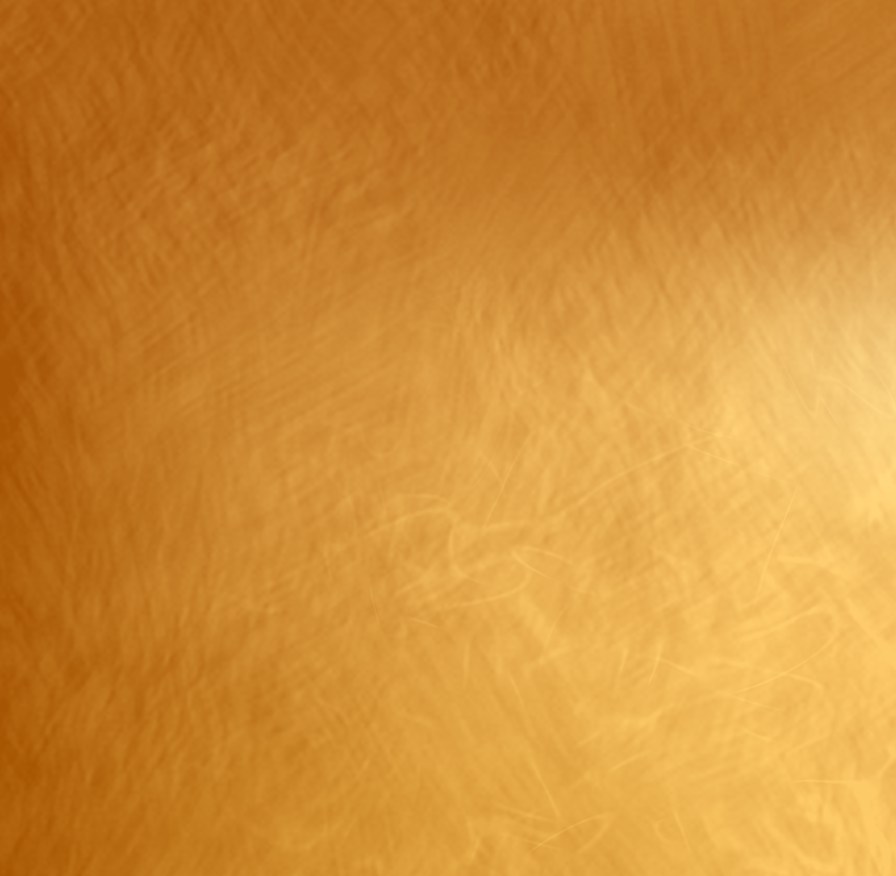
Reproduce this texture procedurally as a Shadertoy shader.

```glsl
#define DARK vec3(0.675, 0.365, 0.04)
#define LIGHT vec3(0.965, 0.755, 0.385)
#define GLOW_TINT vec3(0.03, 0.09, 0.13)
#define GLOW_POS vec2(1.03, 0.57)
#define MOTTLE 0.13
#define FIBRE 0.10
#define VEIN 0.10
#define GRAIN 0.05

float hash(vec2 p) {
    return fract(sin(dot(p, vec2(127.1, 311.7))) * 43758.5453);
}

float noise(vec2 p) {
    vec2 i = floor(p), f = fract(p);
    f = f * f * (3.0 - 2.0 * f);
    return mix(mix(hash(i), hash(i + vec2(1, 0)), f.x),
               mix(hash(i + vec2(0, 1)), hash(i + vec2(1, 1)), f.x), f.y);
}

float fbm(vec2 p) {
    float sum = 0.0, amp = 0.5;
    for (int i = 0; i < 5; i++) {
        sum += amp * noise(p);
        p = mat2(1.6, 1.2, -1.2, 1.6) * p + 7.3;
        amp *= 0.5;
    }
    return sum;
}

vec2 rotate(vec2 p, float a) {
    float c = cos(a), s = sin(a);
    return vec2(c * p.x + s * p.y, c * p.y - s * p.x);
}

// Soft elliptical spot
float spot(vec2 uv, vec2 center, vec2 radius) {
    vec2 d = (uv - center) / radius;
    return exp(-dot(d, d));
}

// Broad light: dark left and top, bright lower right
float lighting(vec2 uv) {
    float lower = 1.0 - pow(max(1.0 - uv.x, 0.0), 1.7);
    float upper = 0.05 + 0.25 * uv.x;
    float t = mix(lower, upper, smoothstep(0.45, 1.0, uv.y));
    t -= 0.13 * spot(uv, vec2(0.77, 0.82), vec2(0.20, 0.13));
    t -= 0.09 * spot(uv, vec2(0.27, 0.15), vec2(0.14, 0.12));
    t -= 0.10 * spot(uv, vec2(0.64, 0.04), vec2(0.14, 0.09));
    t -= 0.07 * spot(uv, vec2(0.71, 0.41), vec2(0.09, 0.08));
    t -= 0.05 * spot(uv, vec2(0.0, 0.72), vec2(0.08, 0.22));
    return t;
}

// Brushed strokes in several directions, each in its own patches
float fibres(vec2 p) {
    float sum = 0.0;
    for (int i = 0; i < 5; i++) {
        float k = float(i);
        vec2 q = rotate(p, 0.6 + 0.38 * k);
        float patchMask = smoothstep(0.3, 0.75, noise(p * 5.0 + 17.0 * k));
        sum += patchMask * (noise(q * vec2(24.0, 150.0) + 31.0 * k) - 0.5);
    }
    return sum;
}

// Thin pale curved veins
float veins(vec2 p) {
    float sum = 0.0;
    for (int i = 0; i < 4; i++) {
        float k = float(i);
        vec2 q = rotate(p, 0.4 + 0.8 * k) * vec2(11.0, 26.0) + 13.0 * k;
        float ridge = abs(noise(q + noise(q * 0.7)) - 0.5);
        float broken = smoothstep(0.5, 0.8, noise(p * 16.0 + 23.0 * k));
        sum += broken * (1.0 - smoothstep(0.0, 0.09, ridge));
    }
    return sum;
}

void mainImage(out vec4 fragColor, in vec2 fragCoord) {
    vec2 uv = fragCoord / iResolution.xy;
    vec2 p = fragCoord / iResolution.y;
    vec2 warped = p + 0.025 * vec2(noise(p * 8.0), noise(p * 8.0 + 40.0));

    float t = lighting(uv);
    float lowerArea = 1.0 - smoothstep(0.35, 0.7, uv.y);

    // Surface detail
    t += MOTTLE * (fbm(warped * vec2(7.0, 5.0)) - 0.48);
    t += MOTTLE * (0.3 + 0.7 * lowerArea) * (fbm(warped * 20.0 + 9.0) - 0.48);
    t += FIBRE * fibres(warped);
    float veinArea = smoothstep(0.1, 0.55, uv.x) * (0.2 + 0.8 * lowerArea);
    t += VEIN * veinArea * veins(warped);
    t += GRAIN * (noise(p * 210.0) - 0.5);

    // Gold ramp with a pale glow at the right edge
    vec3 color = mix(DARK, LIGHT, clamp(t, -0.08, 1.1));
    color += GLOW_TINT * spot(uv, GLOW_POS, vec2(0.20, 0.16));
    color.b += 0.02 * smoothstep(0.3, 0.8, uv.y) - 0.03 * spot(uv, vec2(0.5, 0.0), vec2(0.5, 0.25));
    fragColor = vec4(clamp(color, 0.0, 1.0), 1.0);
}
```
